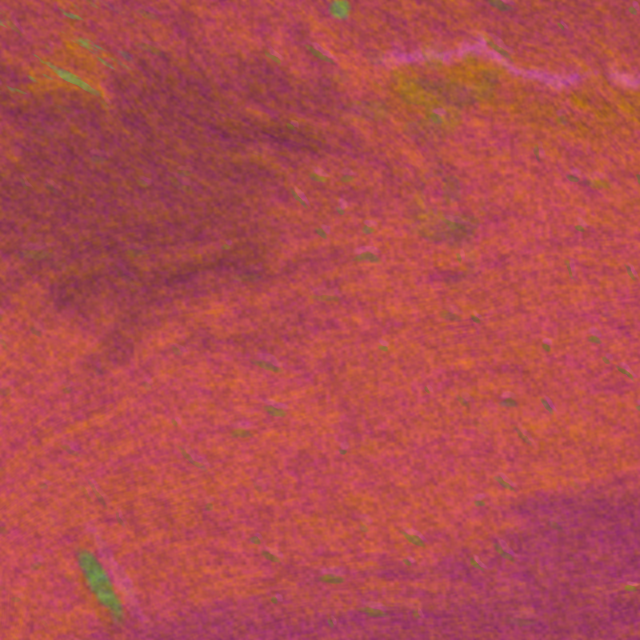
Give the GLSL for this texture, as a three.js fragment shader.

```glsl
varying vec2 vUv;

const vec3 PINK = vec3(0.755, 0.298, 0.335);
const vec3 ORANGE = vec3(0.74, 0.318, 0.28);
const vec3 MAROON = vec3(0.56, 0.245, 0.27);
const vec3 PURPLE = vec3(0.63, 0.24, 0.365);
const vec3 OCHRE = vec3(0.67, 0.37, 0.16);
const vec3 OLIVE = vec3(0.52, 0.40, 0.25);
const vec3 GREEN = vec3(0.44, 0.58, 0.31);
const vec3 LILAC = vec3(0.77, 0.32, 0.54);
const vec3 HUE_AXIS = vec3(0.0, 0.055, -0.11); // magenta to orange
const vec2 LIGHT_STEP = vec2(0.002, 0.003);
const float RELIEF_GAIN = 7.5;
const float DASH_GRID = 14.0;

float hash(vec2 p) {
  vec3 q = fract(vec3(p.xyx) * 0.1031);
  q += dot(q, q.yzx + 33.33);
  return fract((q.x + q.y) * q.z);
}
vec2 hash2(vec2 p) { return vec2(hash(p), hash(p + 71.7)); }

float noise(vec2 p) {
  vec2 i = floor(p), f = fract(p);
  f = f * f * (3.0 - 2.0 * f);
  return mix(mix(hash(i), hash(i + vec2(1, 0)), f.x),
             mix(hash(i + vec2(0, 1)), hash(i + vec2(1, 1)), f.x), f.y);
}

float fbm(vec2 p) {
  float sum = 0.0, amp = 0.52;
  for (int i = 0; i < 4; i++) {
    sum += amp * noise(p);
    p = mat2(1.6, 1.2, -1.2, 1.6) * p + 17.3;
    amp *= 0.5;
  }
  return sum;
}

// Streaks that sweep in an arc below and slant down to the right above
float streaks(vec2 p) {
  vec2 w = p + 0.06 * (vec2(noise(p * 7.0), noise(p * 7.0 + 40.0)) - 0.5);
  float arc = w.y - 0.2 * w.x + 0.12 * exp(-9.0 * w.x);
  float swept = fbm(vec2(w.x * 8.0, arc * 32.0) + 50.0);
  float slant = fbm(vec2((w.x - w.y) * 9.0, (0.75 * w.x + w.y) * 26.0) + 90.0);
  return mix(swept, slant, smoothstep(0.58, 0.78, w.y));
}

float height(vec2 p) { return 0.55 * streaks(p) + 0.55 * fbm(p * 34.0 + 20.0); }

float ellipse(vec2 q, vec2 radius) { return 1.0 - smoothstep(0.5, 1.1, length(q / radius)); }

mat2 turn(float a) { return mat2(cos(a), -sin(a), sin(a), cos(a)); }

// Short raised flakes: x = dark side, y = lit side
vec2 dashes(vec2 p) {
  vec2 sides = vec2(0.0), cell = floor(p * DASH_GRID);
  for (int j = -1; j <= 1; j++) for (int i = -1; i <= 1; i++) {
    vec2 id = cell + vec2(i, j), r = hash2(id + 35.0);
    vec2 q = turn(1.1 * r.x - 1.05) * (p - (id + hash2(id + 30.0)) / DASH_GRID);
    vec2 size = vec2(mix(0.009, 0.034, r.y * r.y), mix(0.004, 0.008, r.x));
    vec2 shift = vec2(0.0, 0.8 * size.y);
    float strength = smoothstep(0.3, 0.85, hash(id + 43.0));
    sides = max(sides, strength * vec2(ellipse(q + shift, size), ellipse(q - shift, size)));
  }
  return sides;
}

void main() {
  vec2 p = vUv;
  float h = height(p), streak = streaks(p), cloud = fbm(p * 5.0 + 7.0) - 0.5;
  float slope = clamp((height(p + LIGHT_STEP) - h) * RELIEF_GAIN, -1.3, 1.3);
  vec2 bent = p + 0.016 * (vec2(fbm(p * 40.0), fbm(p * 40.0 + 9.0)) - 0.5);

  // Ground with maroon and purple shadows
  vec3 color = mix(PINK, ORANGE, smoothstep(0.36, 0.66, streak + 0.5 * cloud));
  float gloom = length((p - vec2(0.16, 0.71)) * vec2(2.0, 4.0)) + 1.2 * cloud + 1.2 * (streak - 0.5);
  color = mix(color, MAROON, 0.9 * (1.0 - smoothstep(0.2, 1.2, gloom)));
  color = mix(color, MAROON, 0.4 * smoothstep(0.9, 1.0, p.y + 0.2 * cloud));
  float bank = p.y - 0.26 * p.x + 0.05 + 0.2 * cloud + 0.2 * (streak - 0.5);
  color = mix(color, PURPLE, 0.9 * (1.0 - smoothstep(-0.06, 0.07, bank)));

  // Ridge: broken lilac crest over an ochre slope
  float crest = p.y - 0.915 + 0.035 * smoothstep(0.74, 0.86, p.x) + 0.07 * (fbm(p * 16.0) - 0.5);
  float ridge = smoothstep(0.54, 0.66, p.x), below = (crest + 0.055) / 0.045;
  float broken = smoothstep(0.25, 0.5, fbm(p * 30.0 + 3.0));
  color = mix(color, OCHRE, ridge * exp(-below * below) * smoothstep(0.25, 0.55, h));
  color = mix(color, LILAC, 0.9 * ridge * broken * exp(-crest * crest * 5000.0));

  // Rimmed lumps gather under the ridge and right of centre
  float lumpy = ellipse(p - vec2(0.67, 0.86), vec2(0.18, 0.09)) + ellipse(p - vec2(0.7, 0.65), vec2(0.07, 0.12));
  float lump = noise(bent * 34.0) - 0.6, rim = exp(-lump * lump * 150.0);
  color = mix(color, OLIVE, (0.1 + 0.9 * min(lumpy, 1.0)) * (0.3 * smoothstep(0.0, 0.1, lump) + 0.35 * rim));

  // Scattered flakes, and green flecks in the top left corner
  vec2 flake = dashes(bent) * (0.5 + 0.5 * smoothstep(0.2, 0.5, p.x));
  color = mix(color, LILAC, 0.5 * flake.y);
  color = mix(color, OLIVE, 0.85 * flake.x);
  float corner = ellipse(p - vec2(0.08, 0.92), vec2(0.15, 0.1));
  float fleck = fbm(vec2((p.x - p.y) * 14.0, (0.6 * p.x + p.y) * 55.0));
  color = mix(color, OCHRE, 0.7 * corner * smoothstep(0.4, 0.6, streak));
  color = mix(color, GREEN, 0.7 * corner * smoothstep(0.58, 0.72, fleck));

  // Green wedge with a pink flank, and a bead at the top edge
  vec2 wedge = turn(-1.05) * (bent - vec2(0.158, 0.085));
  color = mix(color, LILAC, 0.45 * ellipse(wedge - vec2(0.0, 0.03), vec2(0.11, 0.015)));
  color = mix(color, OCHRE, 0.6 * ellipse(wedge + vec2(-0.02, 0.02), vec2(0.07, 0.014)));
  color = mix(color, mix(OLIVE, GREEN, noise(p * 60.0)), ellipse(wedge, vec2(0.075, 0.018)));
  color = mix(color, GREEN, 0.8 * ellipse(bent - vec2(0.533, 0.988), vec2(0.018)));

  // Relief tints and fine grain
  float tint = noise(p * 150.0) - 0.5, grain = noise(p * 160.0 + 5.0) - 0.5;
  color += HUE_AXIS * (slope + 0.9 * tint);
  color *= 1.0 + 0.2 * (h - 0.54) + 0.14 * slope + 0.16 * grain;
  gl_FragColor = vec4(clamp(color, 0.0, 1.0), 1.0);
}
```
